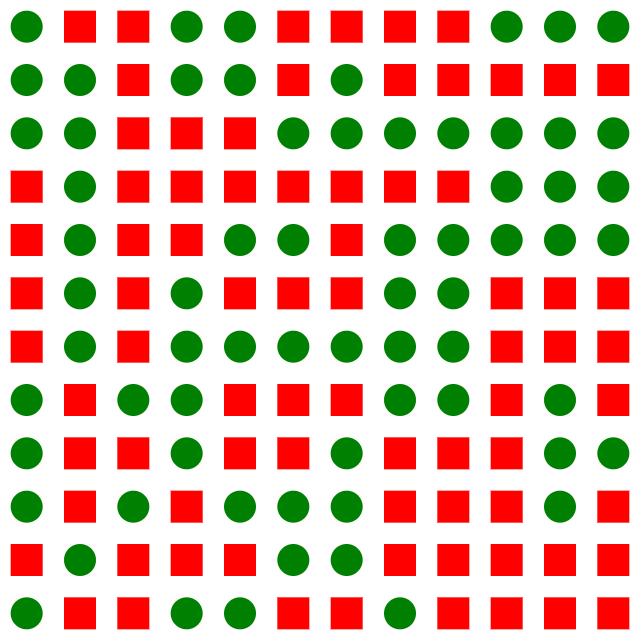
Reproduce this pattern procedurally as a three.js fragment shader.

```glsl
// Grid of red squares and green discs, mixed at random on white
varying vec2 vUv;

const float CELLS = 12.0;          // repeats across and down
const float HALF_SIZE = 0.3;       // half side and radius, in cells
const float SQUARE_SHARE = 0.528;  // fraction of cells holding a square
const float SEED = 3.7;
const vec3 PAPER = vec3(1.0);
const vec3 RED = vec3(1.0, 0.0, 0.0);
const vec3 GREEN = vec3(0.0, 0.502, 0.0);

float hash(vec2 p) {
  vec3 q = fract(vec3(p.xyx) * 0.1031 + SEED * 0.137);
  q += dot(q, q.yzx + 33.33);
  return fract((q.x + q.y) * q.z);
}

float squareDistance(vec2 p, float halfSide) {
  vec2 d = abs(p) - halfSide;
  return max(d.x, d.y);
}

float discDistance(vec2 p, float radius) {
  return length(p) - radius;
}

void main() {
  vec2 grid = vUv * CELLS;
  vec2 local = fract(grid) - 0.5;
  float pixel = max(fwidth(vUv.x) * CELLS, 1e-5);

  // Each cell picks its own shape
  bool isSquare = hash(floor(grid) + 1.0) < SQUARE_SHARE;
  float dist = isSquare ? squareDistance(local, HALF_SIZE)
                        : discDistance(local, HALF_SIZE);
  vec3 ink = isSquare ? RED : GREEN;

  // One-pixel edge coverage
  float coverage = clamp(0.5 - dist / pixel, 0.0, 1.0);
  gl_FragColor = vec4(mix(PAPER, ink, coverage), 1.0);
}
```
